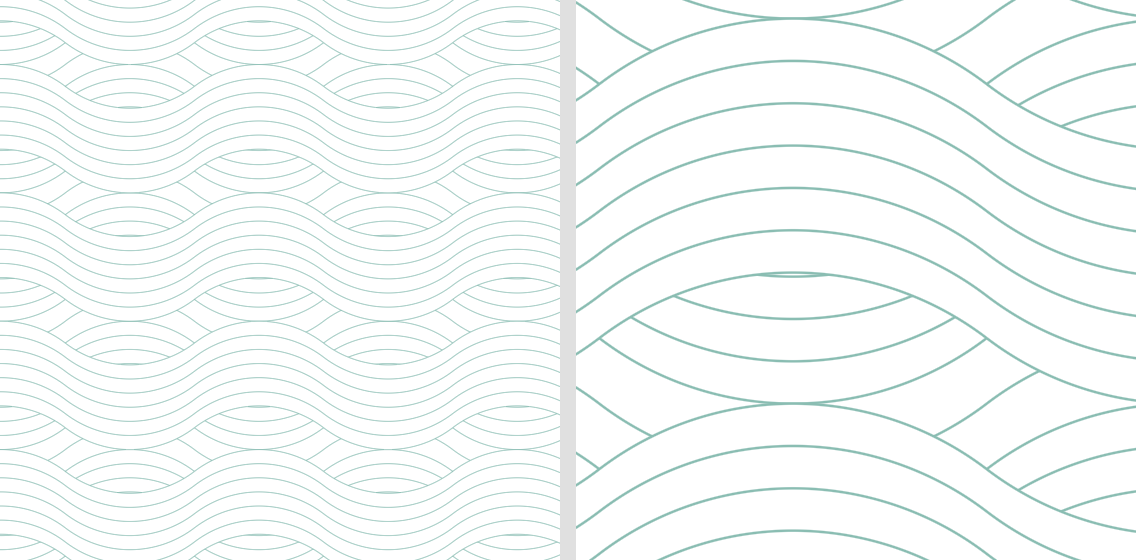
Left, the full canvas; right, a detail of the centre.
This pattern is drawn by a three.js fragment shader. Its source:

```glsl
varying vec2 vUv;

const vec3 PAPER = vec3(1.0);
const vec3 INK = vec3(0.54, 0.74, 0.70);
const vec2 PERIOD = vec2(0.4612, 0.2292);  // wave length, band repeat
const vec2 CREST = vec2(0.4625, 0.6556);   // top line of one band at its crest
const float SPACING = 0.0252;              // between lines of a band
const float LAST_LINE = 6.0;               // index of a band's lowest line
const float LINE_WIDTH = 0.00147;
const float SOFTNESS = 1.2;                // edge filter in screen samples

const float BAND = SPACING * LAST_LINE;
const float GAP = PERIOD.y - BAND;         // also the wave height, so bands touch
const float QUARTER = PERIOD.x * 0.25;
const float RADIUS = (QUARTER * QUARTER + GAP * GAP * 0.25) / GAP;

// Wave of alternating circular arcs: x = drop below the crest, y = cosine of the slope
vec2 arcWave(float x) {
  float fromCrest = abs(fract(x / PERIOD.x + 0.5) - 0.5) * PERIOD.x;
  float fromApex = min(fromCrest, 2.0 * QUARTER - fromCrest);
  float rise = sqrt(RADIUS * RADIUS - fromApex * fromApex);
  float sagitta = RADIUS - rise;
  float drop = fromCrest < QUARTER ? sagitta : GAP - sagitta;
  return vec2(drop, rise / RADIUS);
}

// Depth below the top line of the band
float bandDepth(float y, float drop) {
  return mod(CREST.y - y - drop, PERIOD.y);
}

// Vertical distance to the nearest line of the band
float bandLines(float depth) {
  float index = clamp(floor(depth / SPACING + 0.5), 0.0, LAST_LINE);
  return min(abs(depth - index * SPACING), PERIOD.y - depth);
}

// Box-filtered coverage of a thin line
float stroke(float dist, float blur) {
  float halfBlur = blur * 0.5;
  float outer = clamp(dist + LINE_WIDTH * 0.5, -halfBlur, halfBlur);
  float inner = clamp(dist - LINE_WIDTH * 0.5, -halfBlur, halfBlur);
  return (outer - inner) / blur;
}

void main() {
  float blur = SOFTNESS * max(fwidth(vUv.x), fwidth(vUv.y));
  float x = vUv.x - CREST.x;

  // Front bands
  vec2 frontWave = arcWave(x);
  float frontDepth = bandDepth(vUv.y, frontWave.x);
  float front = stroke(bandLines(frontDepth) * frontWave.y, blur);

  // Back bands, half a wave along, with one more line midway between them
  vec2 backWave = arcWave(x + 2.0 * QUARTER);
  float backDepth = bandDepth(vUv.y, backWave.x);
  float backDist = min(bandLines(backDepth), abs(backDepth - BAND - GAP * 0.5));
  float back = stroke(backDist * backWave.y, blur);

  // The back shows only through the gaps of the front
  back *= step(BAND, frontDepth);
  float ink = 1.0 - (1.0 - front) * (1.0 - back);
  gl_FragColor = vec4(mix(PAPER, INK, ink), 1.0);
}
```
